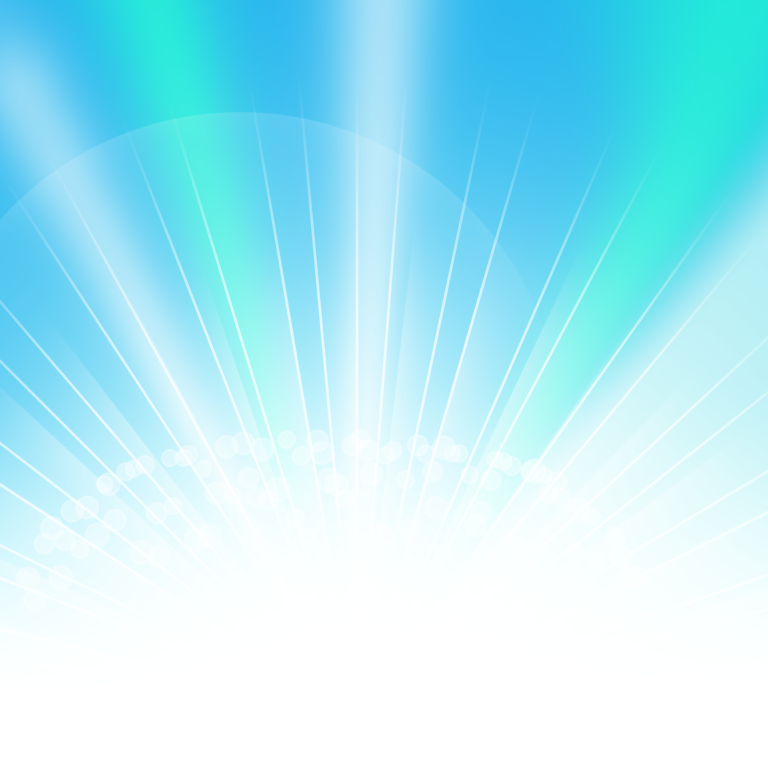
Give the GLSL for this background, as a WebGL 1 fragment shader.

```glsl
precision highp float;
uniform vec2 u_resolution;

#define CENTER vec2(0.465, 0.065)
#define BLUE vec3(0.13, 0.70, 0.93)
#define TURQUOISE vec3(0.12, 0.91, 0.85)
#define PALE vec3(0.66, 0.88, 0.97)
#define RAY_PERIOD 11.8
#define RAY_GAP 4.4
#define RAY_WIDTH 0.0014
#define SHARD_PERIOD 9.4
#define DISC_CENTER vec2(0.3125, 0.436)
#define DISC_RADIUS 0.418
#define DOT_RADIUS 0.0145
#define DOT_COUNT 84

float hash(float n) {
  return fract(sin(n * 12.9898) * 43758.5453);
}

float fall(float low, float high, float x) {
  return 1.0 - smoothstep(low, high, x);
}

float bell(float x, float middle, float width) {
  float t = (x - middle) / width;
  return exp(-t * t);
}

// Distance to the nearest multiple of a period
float repeatDistance(float x, float period) {
  return abs(mod(x + 0.5 * period, period) - 0.5 * period);
}

// Broad coloured beams, by angle from the vertical in degrees
vec3 beams(float angle, float radius) {
  float far = smoothstep(0.75, 1.1, radius);
  vec3 color = mix(BLUE, TURQUOISE, bell(angle, -15.8, 4.6));
  color = mix(color, TURQUOISE, bell(angle, 31.0 - 3.0 * far, 6.0 + 4.0 * far));
  color = mix(color, PALE, 0.95 * bell(angle, 2.0, 4.3));
  float leftPale = bell(angle, -28.2, 4.0) * (1.0 - 0.65 * smoothstep(0.92, 1.05, radius));
  color = mix(color, PALE, 0.8 * leftPale);
  return mix(color, vec3(0.66, 0.92, 0.95), smoothstep(33.0, 41.0, angle));
}

// Thin rays in pairs, with the left half shifted
float rays(float angle, float radius, float pixel) {
  float a = angle - (angle < -2.6 ? 2.2 : 0.0);
  float apart = min(repeatDistance(a, RAY_PERIOD), repeatDistance(a - RAY_GAP, RAY_PERIOD));
  float distanceToRay = radians(apart) * radius;
  float line = fall(RAY_WIDTH - 0.5 * pixel, RAY_WIDTH + pixel, distanceToRay);
  return line * smoothstep(0.17, 0.32, radius) * fall(0.48, 0.87, radius);
}

// Wedges with a crisp inner side that fade away from the vertical
float shards(float angle, float radius, float pixel) {
  float a = angle < 0.0 ? -angle : angle - 6.5;
  float cell = floor(a / SHARD_PERIOD);
  float t = fract(a / SHARD_PERIOD);
  float soft = pixel / max(radius * radians(SHARD_PERIOD), 0.01);
  float wedge = smoothstep(0.0, 0.02 + soft, t) * pow(1.0 - t, 1.6);
  float reach = 0.64 + 0.08 * hash(cell + 3.0 * step(0.0, angle));
  return wedge * step(0.0, a) * fall(reach - 0.24, reach, radius);
}

// Scattered translucent dots below a shallow arch
vec3 addDots(vec3 color, vec2 p, float pixel) {
  for (int i = 0; i < DOT_COUNT; i++) {
    float n = float(i) + 1.0;
    float t = 2.0 * (n - 0.5 + 0.8 * hash(n)) / float(DOT_COUNT) - 1.0;
    float t2 = t * t;
    float drop = hash(n + 91.3);
    float arch = 0.43 - 0.09 * t2 - 0.09 * t2 * t2 * t2 * t2;
    vec2 place = vec2(0.43 + 0.40 * t, arch - 0.13 * drop * drop);
    float size = DOT_RADIUS * (0.75 + 0.35 * hash(n + 37.1));
    float d = length(p - place) - size;
    float fill = fall(-pixel, pixel, d);
    float rim = fall(0.0, 0.0015 + pixel, abs(d + 0.001));
    color = mix(color, vec3(1.0), 0.34 * fill + 0.14 * rim);
  }
  return color;
}

void main() {
  vec2 p = gl_FragCoord.xy / u_resolution;
  float pixel = 1.0 / min(u_resolution.x, u_resolution.y);
  vec2 offset = p - CENTER;
  float radius = length(offset);
  float angle = degrees(atan(offset.x, offset.y + 0.00001));

  // White glow from the centre and the floor, with a cyan tinge
  vec3 color = beams(angle, radius);
  float glow = exp(-pow(radius / 0.61, 2.6));
  float haze = (1.0 - glow) * (1.0 - fall(0.08, 0.52, p.y));
  color = mix(vec3(1.0), color, vec3(haze, pow(haze, 1.35), pow(haze, 1.2)));

  // Large faint disc, brightest at its upper rim
  float d = length(p - DISC_CENTER) - DISC_RADIUS;
  float disc = fall(-pixel, pixel, d) * smoothstep(0.5, 0.8, p.y);
  color = mix(color, vec3(1.0), disc * (0.06 + 0.09 * exp(d / 0.04)));

  color = mix(color, vec3(1.0), 0.38 * shards(angle, radius, pixel));
  color = mix(color, vec3(1.0), 0.72 * rays(angle, radius, pixel));
  color = addDots(color, p, pixel);
  gl_FragColor = vec4(color, 1.0);
}
```
